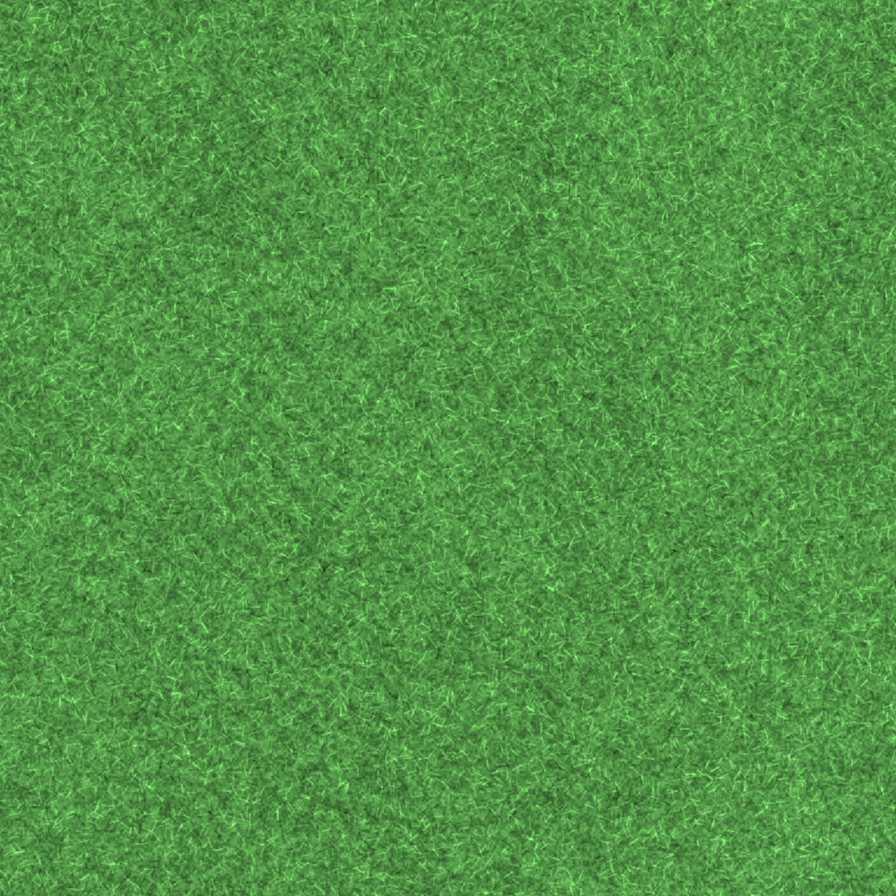
Write a Shadertoy shader that draws this texture.

```glsl
// Short-cropped green turf: fine grainy noise crossed by tiny light and dark blades.

const vec3  GRASS_COLOR   = vec3(0.308, 0.557, 0.264);
const float FINE_CELLS    = 384.0;  // noise cells across the canvas
const float GRAIN_CELLS   = 192.0;
const float CLUMP_CELLS   = 64.0;
const float PATCH_CELLS   = 10.0;
const float FINE_AMOUNT   = 0.40;
const float GRAIN_AMOUNT  = 0.30;
const float CLUMP_AMOUNT  = 0.12;
const float PATCH_AMOUNT  = 0.06;
const int   BLADE_LAYERS  = 3;
const float BLADE_CELLS   = 96.0;   // blades across the canvas, per layer
const float BLADE_REACH   = 0.45;   // half length, in cells
const float BLADE_RADIUS  = 0.0011; // half width, in canvas units
const float BLADE_DARK    = -0.16;
const float BLADE_LIGHT   = 0.30;
const float PI            = 3.14159;

float hash(vec2 p) {
    return fract(sin(dot(p, vec2(12.9898, 78.233))) * 43758.5453);
}

// Value noise centred on zero that wraps after the given number of cells
float wrapNoise(vec2 uv, float cells, float seed) {
    vec2 p = uv * cells;
    vec2 i = floor(p);
    vec2 f = smoothstep(0.0, 1.0, p - i);
    vec2 lo = mod(i, cells) + seed;
    vec2 hi = mod(i + 1.0, cells) + seed;
    float bottom = mix(hash(lo), hash(vec2(hi.x, lo.y)), f.x);
    float top = mix(hash(vec2(lo.x, hi.y)), hash(hi), f.x);
    return mix(bottom, top, f.y) - 0.5;
}

// Summed brightness of one layer of randomly turned blades
float bladeLayer(vec2 uv, float seed, float pixel) {
    vec2 p = uv * BLADE_CELLS;
    vec2 home = floor(p);
    float radius = BLADE_RADIUS * BLADE_CELLS;
    float blur = 0.5 * pixel * BLADE_CELLS;
    float shade = 0.0;
    for (int y = -1; y <= 1; y++) {
        for (int x = -1; x <= 1; x++) {
            vec2 cell = home + vec2(x, y);
            vec2 id = mod(cell, BLADE_CELLS) + seed;
            vec2 center = cell + vec2(hash(id), hash(id + 17.3));
            float angle = PI * hash(id + 41.7);
            vec2 along = vec2(cos(angle), sin(angle));
            vec2 offset = p - center;
            float t = clamp(dot(offset, along), -BLADE_REACH, BLADE_REACH);
            float dist = length(offset - along * t);
            float cover = 1.0 - smoothstep(radius - blur, radius + blur, dist);
            shade += cover * mix(BLADE_DARK, BLADE_LIGHT, hash(id + 73.9));
        }
    }
    return shade;
}

void mainImage(out vec4 fragColor, in vec2 fragCoord) {
    vec2 uv = fragCoord / iResolution.xy;
    float pixel = 1.0 / iResolution.y;

    // Grain, from single specks up to faint broad patches
    float shade = 1.0;
    shade += FINE_AMOUNT * wrapNoise(uv, FINE_CELLS, 3.1);
    shade += GRAIN_AMOUNT * wrapNoise(uv, GRAIN_CELLS, 11.7);
    shade += CLUMP_AMOUNT * wrapNoise(uv, CLUMP_CELLS, 29.3);
    shade += PATCH_AMOUNT * wrapNoise(uv, PATCH_CELLS, 53.9);

    // Blades
    for (int layer = 0; layer < BLADE_LAYERS; layer++) {
        shade += bladeLayer(uv, 101.3 + 137.6 * float(layer), pixel);
    }

    fragColor = vec4(clamp(GRASS_COLOR * shade, 0.0, 1.0), 1.0);
}
```
